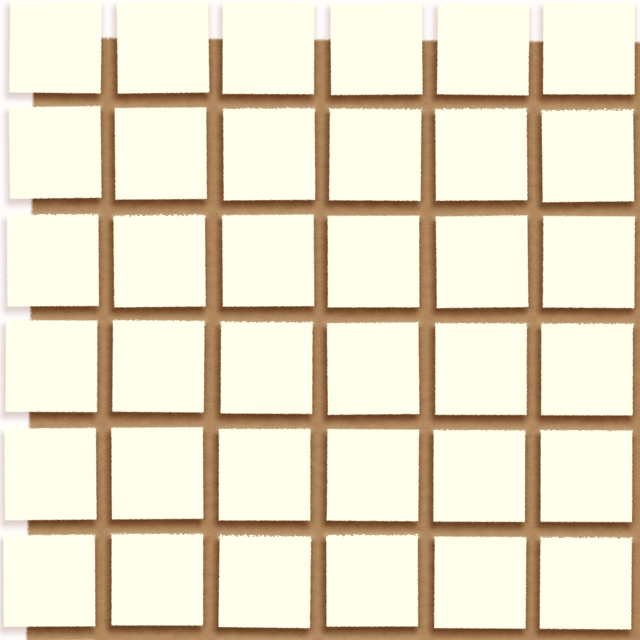
Write a Shadertoy shader that draws this pattern.

```glsl
// Six by six cream mosaic tiles laid slightly askew on a brown backing board.
// Each tile is a jittered, rotated box distance with ragged edges; its offset
// soft box shades the gaps, and gradient noise grains the board.

vec2 hash2(vec2 p) {
    vec3 h = fract(p.xyx * vec3(0.1031, 0.1030, 0.0973));
    h += dot(h, h.yzx + 33.33);
    return fract((h.xx + h.yz) * h.zy);
}

float corner(vec2 cell, vec2 f, vec2 o) {
    return dot(hash2(cell + o + 40.0) * 2.0 - 1.0, f - o);
}

float gradientNoise(vec2 p) {
    vec2 i = floor(p), f = fract(p);
    vec2 u = f * f * f * (f * (f * 6.0 - 15.0) + 10.0);
    return mix(mix(corner(i, f, vec2(0, 0)), corner(i, f, vec2(1, 0)), u.x),
               mix(corner(i, f, vec2(0, 1)), corner(i, f, vec2(1, 1)), u.x), u.y);
}

float box(vec2 p, float halfSize) {
    vec2 d = abs(p) - halfSize;
    return length(max(d, 0.0)) + min(max(d.x, d.y), 0.0);
}

// Position relative to a tile, with the sheet's lean and the tile's own jitter
vec2 tileSpace(vec2 p, vec2 id) {
    vec2 r = id / 5.0;
    vec2 lean = vec2(mix(mix(-0.032, 0.0, r.x), 0.024, r.y), mix(0.062, 0.038, r.x));
    vec2 q = p - id - 0.5 - lean - 0.018 * (hash2(id + 7.0) - 0.5);
    float a = 0.026 * (hash2(id + 19.0).x - 0.5);
    return mat2(cos(a), sin(a), -sin(a), cos(a)) * q;
}

void mainImage(out vec4 fragColor, in vec2 fragCoord) {
    vec2 p = 6.0 * fragCoord / iResolution.xy;
    float pixel = 6.0 / iResolution.y;
    float rough = gradientNoise(p * 38.0) + 0.5 * gradientNoise(p * 75.0);
    float tile = 1.0, shade = 0.0, rim = 0.0;

    // Nearby tiles: coverage, dropped shadow and pale upper rim
    for (int y = -1; y <= 1; y++)
    for (int x = -1; x <= 1; x++) {
        vec2 id = floor(p) + vec2(x, y);
        if (id.x < 0.0 || id.y > 5.0) continue;
        vec2 q = tileSpace(p, id);
        float top = smoothstep(0.36, 0.43, q.y);
        float wear = hash2(id + 53.0).y;
        float d = box(q, 0.422) - 0.008;
        float shadow = 1.0 - smoothstep(-0.02, 0.095, box(q + vec2(0.025, 0.05), 0.40));
        float contact = 0.65 * exp(-45.0 * max(d, 0.0)) * (1.0 - top);
        shade = max(shade, max(shadow, contact));
        rim = max(rim, top * exp(-50.0 * max(d, 0.0)) * (0.35 + 0.4 * wear));
        tile = min(tile, d + rough * (0.005 + 0.028 * top * wear * wear));
    }

    // Grained board, darkened by the shadows
    float grain = 0.6 * gradientNoise(p * vec2(9.0, 14.0))
                + 0.5 * gradientNoise(p * vec2(24.0, 45.0));
    vec3 board = mix(vec3(0.73, 0.57, 0.40), vec3(0.41, 0.25, 0.13),
                     clamp(0.12 + 0.88 * shade + 0.22 * grain, 0.0, 1.0));
    board = mix(board, vec3(0.82, 0.73, 0.60), rim);

    // Bare white margin along the left and top, with faint pinkish shadows
    vec3 margin = mix(vec3(1.0, 0.99, 0.985), vec3(0.76, 0.66, 0.64), 0.55 * shade);
    float inside = min(p.x - 0.25 - 0.012 * p.y, 5.65 - 0.008 * p.x - p.y);
    vec3 col = mix(margin, board, smoothstep(-0.02, 0.02, inside + 0.01 * rough));

    // Cream tile faces
    vec3 face = vec3(1.0, 1.0, 0.92);
    col = mix(col, face, 1.0 - smoothstep(-pixel, pixel, tile));
    fragColor = vec4(col, 1.0);
}
```
